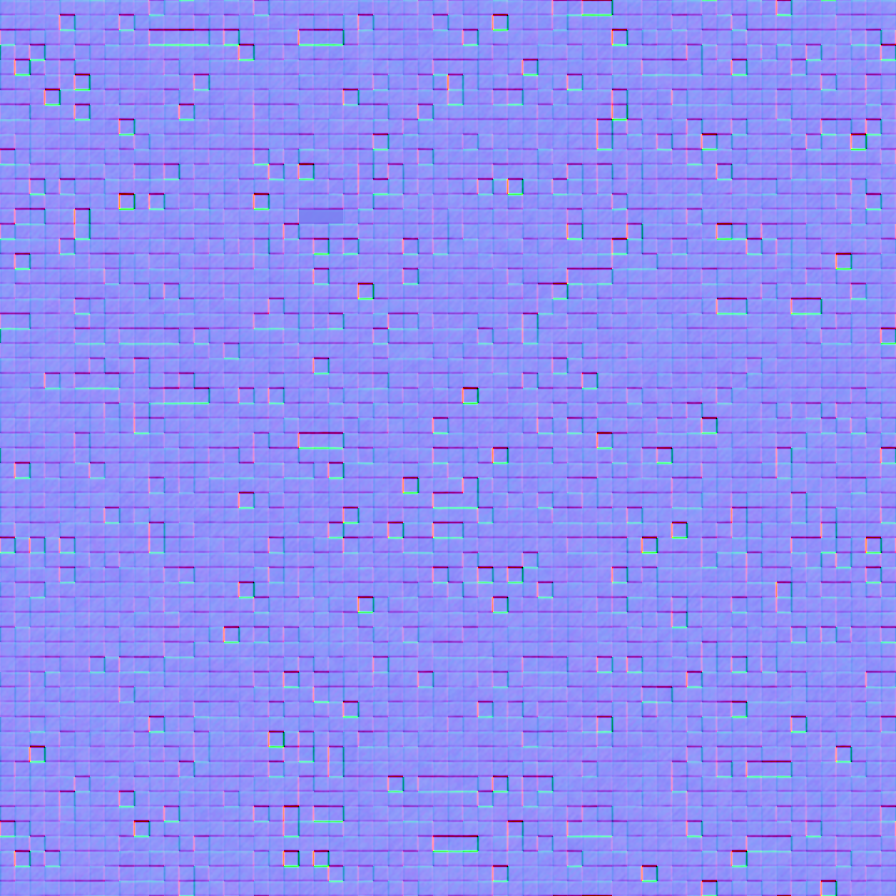
Write a WebGL 1 fragment shader that draws this texture map.

```glsl
precision highp float;

// Normal map of a 60 by 60 wall of small square tiles set at uneven depths.
// Each joint is tinted by its groove and by the height step between the two
// tiles it parts; slight tilts and diagonal grain roughen the tile faces.

uniform vec2 u_resolution;

const float TILES = 60.0;

float hash(vec2 p) {
  vec3 q = fract(p.xyx * vec3(0.1031, 0.1030, 0.0973));
  q += dot(q, q.yzx + 33.33);
  return fract((q.x + q.y) * q.z);
}

float noise(vec2 p) {
  vec2 i = floor(p), f = fract(p);
  f = f * f * (3.0 - 2.0 * f);
  return mix(mix(hash(i), hash(i + vec2(1.0, 0.0)), f.x),
             mix(hash(i + vec2(0.0, 1.0)), hash(i + vec2(1.0, 1.0)), f.x), f.y);
}

// Groups of three tiles in a row, some of which share one depth.
vec2 runOf(vec2 tile) {
  return floor((tile + vec2(1.0, 0.0)) / vec2(3.0, 1.0));
}

// 1 inside the single smooth slab that spans a whole run.
float slabMask(vec2 tile) {
  vec2 offset = abs(runOf(tile) - vec2(7.0, 45.0));
  return 1.0 - step(0.5, max(offset.x, offset.y));
}

// Most tiles lie nearly level; a few are sunk deeply.
float tileHeight(vec2 tile) {
  tile = mod(tile, TILES);
  vec2 run = runOf(tile);
  vec2 key = hash(run + 211.0) < 0.15 ? run + 417.0 : tile + 13.0;
  float r = hash(key);
  return mix(-0.20 * r - 0.55 * pow(r, 11.0), -0.25, slabMask(tile));
}

// Soft line across a joint, widened to the pixel size and dimmed to suit.
float jointLine(float d) {
  float width = length(vec2(0.07, 0.5 * TILES / u_resolution.y));
  return 0.07 / width * exp(-d * d / (width * width));
}

void main() {
  vec2 p = gl_FragCoord.xy / u_resolution * TILES;
  vec2 tile = floor(p);
  float slab = slabMask(tile);

  // Signed distance to the nearest vertical and horizontal joint.
  vec2 joint = floor(p + 0.5);
  vec2 d = p - joint;

  // Height steps across those joints: right minus left, upper minus lower.
  float stepX = tileHeight(vec2(joint.x, tile.y)) - tileHeight(vec2(joint.x - 1.0, tile.y));
  float stepY = tileHeight(vec2(tile.x, joint.y)) - tileHeight(vec2(tile.x, joint.y - 1.0));

  // Worn joints: the groove fades and strengthens along its length.
  float wear = 0.5 + noise(p * 1.7 + 31.0);
  vec2 slope;
  slope.x = -1.1 * stepX * jointLine(d.x)
          + wear * (0.06 * jointLine(d.x + 0.05) - 0.07 * jointLine(d.x - 0.05));
  slope.y = -1.3 * stepY * jointLine(d.y)
          + wear * (0.07 * jointLine(d.y + 0.09) - 0.17 * jointLine(d.y - 0.04));
  slope.x *= 1.0 - slab;

  // Tile faces: a small tilt each, then diagonal strokes and fine grain.
  vec2 tilt = vec2(hash(tile + 71.0), hash(tile + 139.0)) - 0.5;
  vec2 strokeUV = vec2(p.x + p.y, 3.0 * (p.y - p.x)) + 400.0;
  vec2 grain = vec2(noise(strokeUV * 1.3), noise(strokeUV * 1.3 + 57.0)) - 0.5;
  grain += 0.6 * (vec2(noise(p * 6.0), noise(p * 6.0 + 83.0)) - 0.5);
  slope += (0.035 * tilt + 0.055 * grain) * (1.0 - 0.8 * slab);

  // Upward faces lose red; steep faces of any kind lose blue.
  vec3 color = mix(vec3(0.572, 0.575, 0.982), vec3(0.49, 0.51, 0.95), slab);
  color.rg += slope;
  color.r -= 0.4 * max(slope.y, 0.0);
  color.b -= 1.4 * dot(slope, slope);
  gl_FragColor = vec4(clamp(color, 0.0, 1.0), 1.0);
}
```
